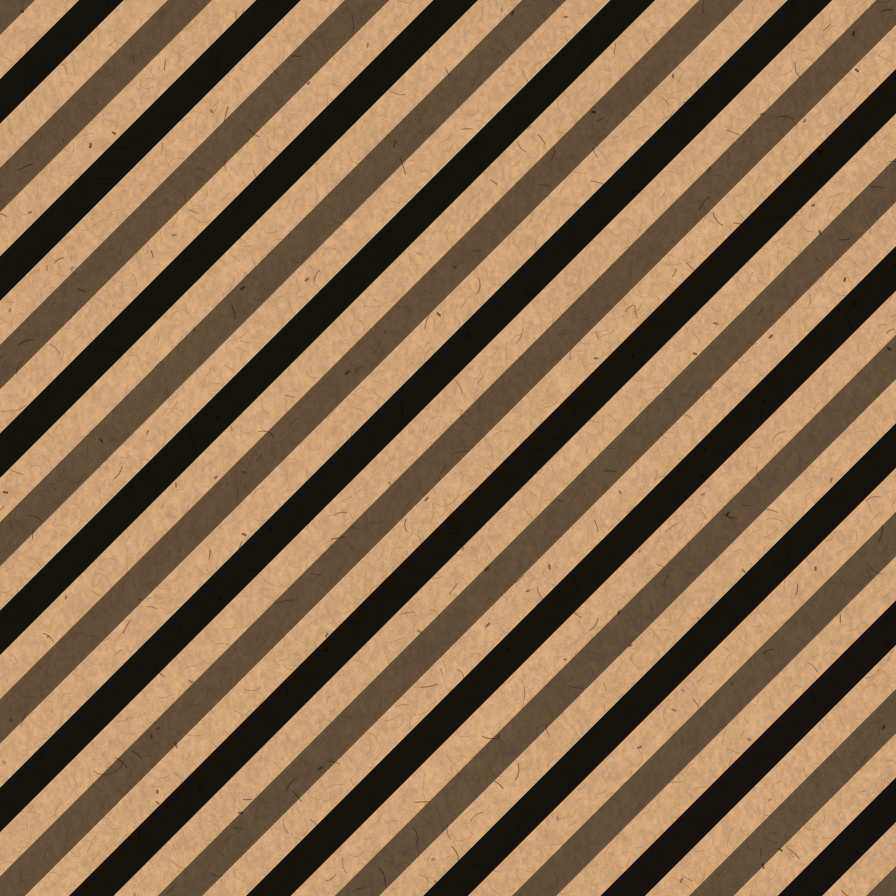
Write a Shadertoy shader that draws this pattern.

```glsl
// Diagonal black and translucent grey stripes printed on fibrous kraft paper.

const float STRIPE_PERIOD = 0.1977;  // measured along the horizontal
const float STRIPE_START = 0.0885;   // first black edge along the top
const vec3 KRAFT = vec3(0.805, 0.642, 0.468);
const vec3 BLACK_INK = vec3(0.085, 0.069, 0.046);
const vec3 GREY_INK = vec3(0.475, 0.468, 0.470);

// Integer hash giving two values in 0..1
vec2 hash2(vec2 cell, float seed) {
    uvec2 v = uvec2(ivec2(cell)) + uvec2(uint(seed) * 7919u, uint(seed) * 104729u);
    v = v * 1664525u + 1013904223u;
    v.x += v.y * 1664525u;
    v.y += v.x * 1664525u;
    v ^= v >> 16u;
    v.x += v.y * 1664525u;
    v.y += v.x * 1664525u;
    v ^= v >> 16u;
    return vec2(v & 65535u) / 65535.0;
}

float valueNoise(vec2 p, float seed) {
    vec2 cell = floor(p);
    vec2 f = fract(p);
    f = f * f * (3.0 - 2.0 * f);
    float low = mix(hash2(cell, seed).x, hash2(cell + vec2(1, 0), seed).x, f.x);
    float high = mix(hash2(cell + vec2(0, 1), seed).x, hash2(cell + vec2(1, 1), seed).x, f.x);
    return mix(low, high, f.y);
}

// Coverage of curved fibres scattered one per cell, with the given chance
float fibres(vec2 uv, float cells, float halfLength, float halfWidth,
             float chance, float seed, float pixel) {
    vec2 p = uv * cells;
    vec2 home = floor(p);
    float edge = pixel * cells;
    float cover = 0.0;
    for (int j = -1; j <= 1; j++) {
        for (int i = -1; i <= 1; i++) {
            vec2 cell = home + vec2(i, j);
            vec2 shape = hash2(cell, seed + 1.0);
            vec2 style = hash2(cell, seed + 2.0);
            if (style.x > chance) continue;
            float angle = 6.2832 * shape.x;
            float c = cos(angle), s = sin(angle);
            vec2 q = mat2(c, -s, s, c) * (p - cell - hash2(cell, seed));
            q.y += (shape.y - 0.5) * 2.2 * q.x * q.x;
            float reach = halfLength * mix(0.4, 1.0, style.y);
            float d = length(vec2(max(abs(q.x) - reach, 0.0), q.y));
            float ink = clamp(0.5 + (halfWidth - d) / edge, 0.0, 1.0);
            cover = max(cover, ink * mix(0.35, 1.0, hash2(cell, seed + 3.0).x));
        }
    }
    return cover;
}

// Kraft paper: soft mottling, fine grain, pale and dark fibres, specks
vec3 kraftPaper(vec2 uv, float pixel) {
    float mottle = valueNoise(uv * 9.0, 1.0) - 0.5;
    float cloud = valueNoise(uv * 75.0, 2.0) - 0.5;
    float grain = valueNoise(uv * vec2(260.0, 170.0), 3.0) - 0.5;
    float fine = valueNoise(uv * 480.0, 4.0) - 0.5;
    float tone = 1.0 + 0.025 * mottle + 0.05 * cloud + 0.09 * grain + 0.07 * fine;
    vec3 paper = KRAFT * tone;
    paper.b += 0.025 * (valueNoise(uv * 120.0, 5.0) - 0.5);

    float pale = fibres(uv, 75.0, 0.6, 0.035, 0.75, 20.0, pixel);
    float brown = fibres(uv, 62.0, 0.6, 0.035, 0.70, 30.0, pixel);
    float dark = fibres(uv, 34.0, 0.32, 0.022, 0.22, 40.0, pixel);
    float speck = fibres(uv, 28.0, 0.06, 0.035, 0.14, 50.0, pixel);
    paper = mix(paper, vec3(0.89, 0.75, 0.59), 0.38 * pale);
    paper = mix(paper, vec3(0.61, 0.43, 0.26), 0.42 * brown);
    paper = mix(paper, vec3(0.36, 0.24, 0.14), 0.60 * dark);
    return mix(paper, vec3(0.28, 0.19, 0.11), 0.70 * speck);
}

// Coverage of a band a quarter period wide, starting at the given phase
float stripe(float phase, float start, float edge) {
    float d = abs(fract(phase - start - 0.125 + 0.5) - 0.5) - 0.125;
    return 1.0 - smoothstep(-edge, edge, d);
}

void mainImage(out vec4 fragColor, in vec2 fragCoord) {
    vec2 uv = fragCoord / iResolution.y;
    float pixel = 1.0 / iResolution.y;

    // Phase grows toward the lower right, so stripes rise to the right
    float phase = (uv.x + 1.0 - uv.y - STRIPE_START) / STRIPE_PERIOD;
    float edge = pixel / STRIPE_PERIOD;

    // Inks multiply the paper so its texture shows through
    vec3 ink = mix(vec3(1.0), GREY_INK, stripe(phase, 0.5, edge));
    ink = mix(ink, BLACK_INK / KRAFT, stripe(phase, 0.0, edge));
    fragColor = vec4(kraftPaper(uv, pixel) * ink, 1.0);
}
```
